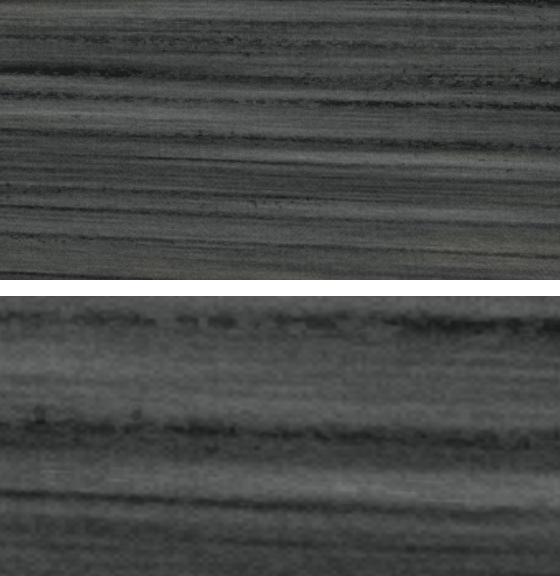
Top, the full canvas; bottom, a detail of the centre.
Give the GLSL for this texture, as a WebGL 2 fragment shader.

```glsl
#version 300 es
precision highp float;
// Dark grey-green layered stone: long, gently sinking strata built from
// stretched value noise, crossed by soft black seams that break into
// speckles, with faint warm stains, pale flecks and a fine grain.

uniform vec2 u_resolution;
out vec4 fragColor;

const float SEAM_GAP = 0.1;
const vec3 STONE_TINT = vec3(0.0, 0.010, 0.005);
const vec3 WARM_STAIN = vec3(0.010, 0.004, -0.012);

float hash(vec2 p) {
    return fract(sin(dot(p, vec2(127.1, 311.7))) * 43758.5453);
}

float noise(vec2 p) {
    vec2 i = floor(p), f = fract(p);
    f = f * f * (3.0 - 2.0 * f);
    float low = mix(hash(i), hash(i + vec2(1, 0)), f.x);
    float high = mix(hash(i + vec2(0, 1)), hash(i + vec2(1, 1)), f.x);
    return mix(low, high, f.y);
}

float centred(vec2 p) { return noise(p) - 0.5; }

// Bends the canvas so that layers sink to the right, more so near the bottom.
vec2 layerSpace(vec2 p) {
    float slope = mix(0.045, 0.012, p.y);
    float wave = 0.008 * centred(vec2(p.x * 1.6, p.y * 5.0))
               + 0.003 * centred(vec2(p.x * 6.0, p.y * 16.0));
    return vec2(p.x, p.y + slope * p.x + wave);
}

// Sum of strata from broad bands down to hairlines.
float strata(vec2 q) {
    float tone = 0.140 * centred(vec2(q.x * 0.35, q.y * 13.0 + 4.0));
    tone += 0.100 * centred(vec2(q.x * 0.7 + 9.0, q.y * 29.0));
    tone += 0.085 * centred(vec2(q.x * 1.3 + 31.0, q.y * 63.0));
    tone += 0.068 * centred(vec2(q.x * 3.0 + 57.0, q.y * 118.0));
    return tone;
}

// Dark blotches, a little longer than they are tall.
float speckle(vec2 q) {
    float blot = 0.55 * noise(q * vec2(52.0, 85.0)) + 0.45 * noise(q * vec2(110.0, 140.0));
    return smoothstep(0.34, 0.64, blot);
}

// Darkness of the seams: one per row, with random height, width and breakup.
float seams(vec2 q, float blots) {
    float row = floor(q.y / SEAM_GAP);
    float dark = 0.0;
    for (float k = -1.0; k <= 1.0; k++) {
        float id = row + k;
        float shift = hash(vec2(id, 3.0)) - 0.5;
        float size = hash(vec2(id, 7.0));
        float centre = (id + 0.5 + 0.6 * shift) * SEAM_GAP;
        float width = mix(0.005, 0.020, size);
        width *= 0.7 + 0.6 * noise(vec2(q.x * 2.5, id * 5.3));
        float d = (q.y - centre) / width;
        float fade = smoothstep(0.1, 0.7, noise(vec2(q.x * 1.1 + 20.0, id * 9.7)));
        float solid = mix(0.85, 0.25, size);
        float body = mix(blots, 1.0, solid);
        dark = max(dark, exp(-d * d) * body * mix(0.4, 1.0, fade));
    }
    return dark;
}

// Short pale dashes gathered in a few thin layers.
float flecks(vec2 q) {
    float dash = smoothstep(0.72, 0.95, noise(q * vec2(26.0, 140.0) + 70.0));
    float zone = smoothstep(0.70, 0.90, noise(q * vec2(1.8, 17.0) + 12.0));
    return dash * zone;
}

// Sparse dark pits in loose horizontal rows.
float pits(vec2 q) {
    float blot = 0.6 * noise(q * vec2(70.0, 95.0) + 41.0)
               + 0.4 * noise(q * vec2(43.0, 71.0) + 5.0);
    float zone = smoothstep(0.50, 0.80, noise(q * vec2(1.2, 19.0) + 88.0));
    return smoothstep(0.68, 0.84, blot) * zone;
}

void main() {
    vec2 p = gl_FragCoord.xy / u_resolution.y;
    vec2 q = layerSpace(p);

    // Layers are calmer and a touch paler toward the bottom.
    float calm = 1.0 - smoothstep(0.18, 0.34, q.y);
    float tone = 0.279 + 0.006 * calm;
    tone += strata(q) * mix(1.0, 0.75, calm);

    // Seams, pits and flecks.
    tone -= 0.155 * seams(q, speckle(q)) * mix(1.0, 0.75, calm);
    tone -= 0.070 * pits(q);
    tone += 0.050 * flecks(q);

    // Short streaks, mottling and fine grain.
    tone += 0.036 * centred(q * vec2(18.0, 125.0) + 23.0);
    tone += 0.024 * centred(p * vec2(60.0, 85.0));
    tone += 0.062 * centred(p * vec2(170.0, 210.0) + 15.0);
    tone = max(tone, 0.105);

    float warmth = smoothstep(0.58, 0.90, noise(q * vec2(1.1, 14.0) + 33.0));
    vec3 colour = vec3(tone) + STONE_TINT + WARM_STAIN * warmth * smoothstep(0.2, 0.32, tone);
    fragColor = vec4(colour, 1.0);
}
```
